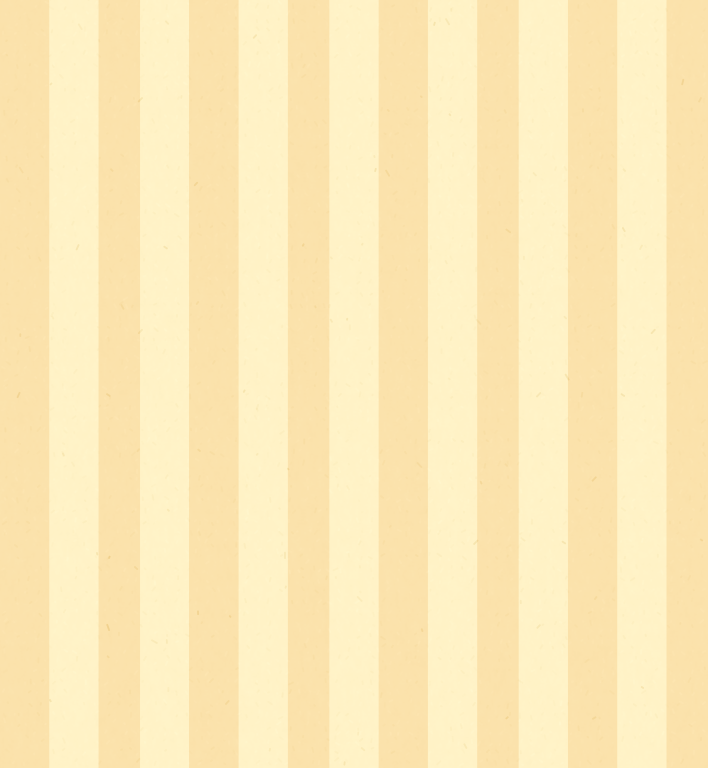
A WebGL 1 fragment shader for this pattern:

```glsl
precision highp float;
// Vertical cream and tan stripes, alternately wide and narrow, on flecked paper.

uniform vec2 u_resolution;

const vec3 TAN = vec3(0.984, 0.886, 0.672);
const vec3 CREAM = vec3(1.0, 0.950, 0.778);

// Stripe layout, as fractions of the canvas width
const float PERIOD = 0.2674;
const float WIDE = 0.0696;
const float NARROW = 0.0586;

float hash(vec2 p) {
  return fract(sin(dot(p, vec2(127.1, 311.7))) * 43758.5453);
}

float valueNoise(vec2 p) {
  vec2 cell = floor(p);
  vec2 f = fract(p);
  f = f * f * (3.0 - 2.0 * f);
  float low = mix(hash(cell), hash(cell + vec2(1.0, 0.0)), f.x);
  float high = mix(hash(cell + vec2(0.0, 1.0)), hash(cell + vec2(1.0, 1.0)), f.x);
  return mix(low, high, f.y);
}

// Coverage of a band from start to end, smoothed over one pixel
float band(float x, float start, float end, float pixel) {
  return clamp((x - start) / pixel + 0.5, 0.0, 1.0)
       * clamp((end - x) / pixel + 0.5, 0.0, 1.0);
}

// Two cream bands per period, leaving a wide and a narrow tan band
float creamStripes(float x, float pixel) {
  float t = mod(x, PERIOD);
  float second = 2.0 * WIDE + NARROW;
  return band(t, WIDE, 2.0 * WIDE, pixel)
       + band(t, second, PERIOD + pixel, pixel) * band(t, -pixel, PERIOD, pixel);
}

float segmentDistance(vec2 p, vec2 halfSpan) {
  float along = clamp(dot(p, halfSpan) / dot(halfSpan, halfSpan), -1.0, 1.0);
  return length(p - halfSpan * along);
}

// Short, mostly upright fibres, at most one in each grid cell
float fibres(vec2 p, float cells, float density, float seed, float pixel) {
  vec2 q = p * cells;
  vec2 id = floor(q) + seed;
  vec2 centre = 0.3 + 0.4 * vec2(hash(id + 3.1), hash(id + 7.7));
  float angle = 1.57 + 2.2 * (hash(id + 11.3) - 0.5);
  float halfLength = mix(0.03, 0.2, hash(id + 17.9));
  vec2 halfSpan = halfLength * vec2(cos(angle), sin(angle));
  float distance = segmentDistance(fract(q) - centre, halfSpan) / cells;
  float line = 1.0 - smoothstep(0.0004, 0.0008 + pixel, distance);
  float strength = mix(0.3, 1.0, hash(id + 23.5));
  return line * strength * step(hash(id), density);
}

// Soft mottling and upright grain, centred on zero
float paperGrain(vec2 p) {
  float mottle = valueNoise(p * vec2(75.0, 55.0)) - 0.5;
  float grain = valueNoise(p * vec2(230.0, 130.0) + 41.0) - 0.5;
  float fine = valueNoise(p * 420.0 + 83.0) - 0.5;
  return 0.3 * mottle + 0.5 * grain + 0.3 * fine;
}

void main() {
  float pixel = 1.0 / u_resolution.x;
  vec2 p = gl_FragCoord.xy * pixel;

  vec3 color = mix(TAN, CREAM, creamStripes(p.x, pixel));

  // Paper: faint grain, pale and dark fibres, and a few stronger flecks
  vec3 shade = vec3(0.5, 0.8, 1.4);
  color += 0.013 * paperGrain(p) * shade;
  color += 0.012 * fibres(p, 70.0, 0.45, 5.0, pixel) * shade;
  color -= 0.022 * fibres(p + 0.37, 62.0, 0.4, 31.0, pixel) * shade;
  color -= 0.075 * fibres(p + 0.71, 48.0, 0.05, 67.0, pixel) * shade;

  gl_FragColor = vec4(clamp(color, 0.0, 1.0), 1.0);
}
```
